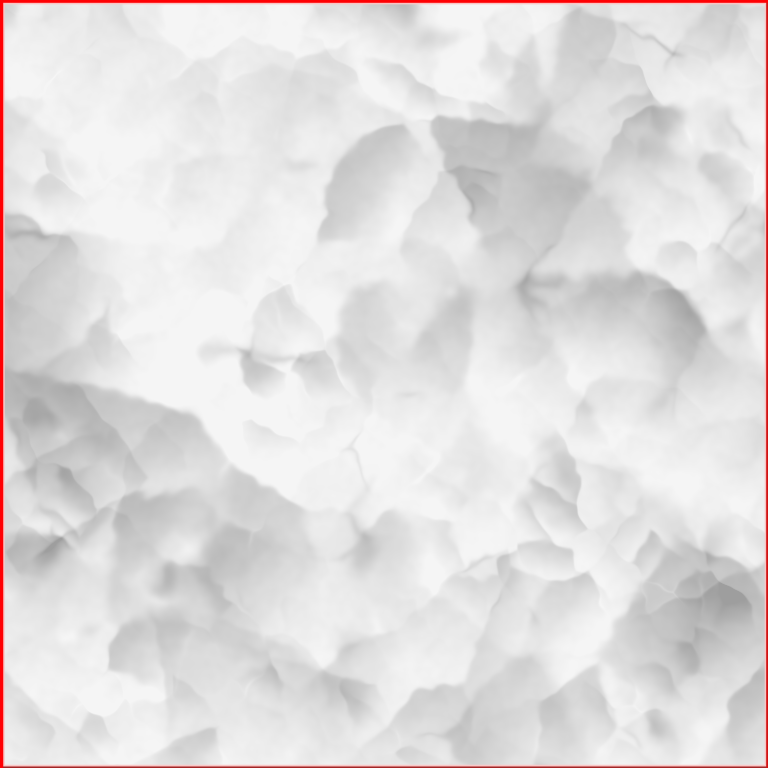
Write a three.js fragment shader that draws this texture.

```glsl
// Crumpled white paper with angular grey folds inside a thin red frame.
varying vec2 vUv;

vec2 hash2(vec2 p) {
  p = vec2(dot(p, vec2(127.1, 311.7)), dot(p, vec2(269.5, 183.3)));
  return fract(sin(p) * 43758.545);
}

// Gradient noise, roughly -0.7 to 0.7
float noise(vec2 p) {
  vec2 i = floor(p), f = fract(p);
  vec2 u = f * f * f * (f * (f * 6.0 - 15.0) + 10.0);
  vec2 e = vec2(0.0, 1.0);
  float a = dot(hash2(i) * 2.0 - 1.0, f);
  float b = dot(hash2(i + e.yx) * 2.0 - 1.0, f - e.yx);
  float c = dot(hash2(i + e.xy) * 2.0 - 1.0, f - e.xy);
  float d = dot(hash2(i + e.yy) * 2.0 - 1.0, f - e.yy);
  return mix(mix(a, b, u.x), mix(c, d, u.x), u.y);
}

vec2 noise2(vec2 p) {
  return vec2(noise(p), noise(p + 37.4));
}

mat2 turn(float a) {
  return mat2(cos(a), sin(a), -sin(a), cos(a));
}

// Facets of folded paper: x is the shadow, y peaks along the creases
vec2 facets(vec2 p, vec2 scale, float tilt, float sharpness) {
  p = turn(tilt) * p * scale + scale * 3.7;
  vec2 cell = floor(p);
  float total = 0.0, squares = 0.0, shadow = 0.0;
  for (int j = -2; j <= 2; j++) {
    for (int i = -2; i <= 2; i++) {
      vec2 id = cell + vec2(float(i), float(j));
      vec2 toPoint = p - id - hash2(id);
      vec2 rnd = hash2(id + 71.3);
      // Shadow is deepest under the upper crease and fades downward
      float angle = 1.57 + tilt + (rnd.x - 0.5) * 2.8;
      float lean = dot(toPoint, vec2(cos(angle), sin(angle)));
      float w = exp(-sharpness * (dot(toPoint, toPoint) - 0.3));
      total += w;
      squares += w * w;
      shadow += w * pow(rnd.y, 1.6) * smoothstep(-0.5, 0.65, lean);
    }
  }
  total = max(total, 1e-15);
  return vec2(shadow / total, 2.0 - 2.0 * squares / (total * total));
}

float paper(vec2 uv) {
  // Nearly straight creases with frayed edges
  vec2 p = uv + 0.018 * noise2(uv * 6.0) + 0.012 * noise2(uv * 21.0 + 8.0);
  p += 0.008 * noise2(uv * 48.0);

  // Folds are crisp in some places and soft in others
  float crisp = smoothstep(-0.35, 0.25, noise(uv * 6.0 + 61.0));
  vec2 large = facets(p, vec2(3.9, 6.2), 0.72, mix(9.0, 50.0, crisp));
  vec2 medium = facets(p, vec2(11.0, 7.0), 0.6, mix(9.0, 40.0, crisp));
  vec2 small = facets(p, vec2(15.0, 24.0), 0.9, mix(9.0, 26.0, crisp));

  float crumple = smoothstep(-0.1, 0.35, noise(uv * 5.0 + 11.0));
  float tone = 0.965 - 0.23 * large.x - 0.18 * medium.x;
  tone -= 0.18 * small.x * (0.15 + 0.85 * crumple);

  // Light catches short stretches of crease, dark cracks mark a few others
  float glint = smoothstep(0.05, 0.4, noise(uv * 15.0 + 5.0));
  float crack = smoothstep(0.12, 0.45, noise(uv * 12.0 + 29.0));
  tone += glint * (0.03 * large.y + 0.04 * medium.y + 0.04 * small.y * crumple);
  tone -= crack * (0.13 * large.y + 0.08 * medium.y);

  // Broad unevenness, slanted wrinkles and faint grain
  tone += 0.05 * noise(uv * 3.0 + 2.0);
  tone += 0.03 * noise(turn(0.7) * p * vec2(30.0, 12.0));
  tone += 0.014 * noise(uv * 80.0);
  return clamp(tone, 0.62, 0.962);
}

// Solid up to the given width, with soft inner edge
float border(float dist, float width) {
  return 1.0 - smoothstep(width - 0.001, width + 0.001, dist);
}

void main() {
  vec3 color = vec3(paper(vUv));

  // Pale pink line just inside the frame
  vec2 rim = min(vUv - vec2(0.002, 0.0), 1.0 - vUv - vec2(0.0, 0.0015));
  color = mix(color, vec3(0.98, 0.78, 0.78), border(min(rim.x, rim.y), 0.0042));

  // Red frame, heavier at the left and top, duller at the right and bottom
  vec3 red = vec3(1.0, 0.0, 0.01);
  color = mix(color, vec3(0.64, 0.15, 0.15), border(vUv.y, 0.002));
  color = mix(color, vec3(0.82, 0.07, 0.07), border(1.0 - vUv.x, 0.0024));
  color = mix(color, red, border(vUv.x, 0.0042));
  color = mix(color, red, border(1.0 - vUv.y, 0.0037));

  gl_FragColor = vec4(color, 1.0);
}
```
